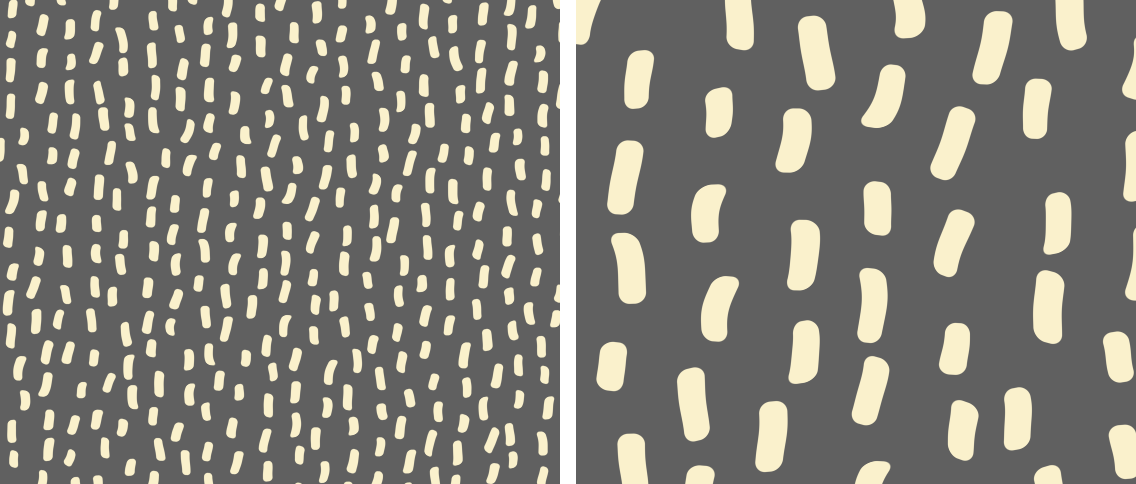
Left: the whole. Right: its middle third, enlarged.
A WebGL 1 fragment shader for this pattern:

```glsl
precision highp float;

uniform vec2 u_resolution;

const vec3 CHARCOAL = vec3(0.378, 0.378, 0.376);
const vec3 CREAM = vec3(0.98, 0.945, 0.80);
const vec2 CELL = vec2(0.0572, 0.0678);  // spacing, in canvas heights
const float GAP = 0.006;                 // least space between grain ends

float hash(vec2 p, float seed) {
  vec3 q = fract(vec3(p.xyx + seed * 7.31) * vec3(0.1031, 0.1030, 0.0973));
  q += dot(q, q.yzx + 33.33);
  return fract((q.x + q.y) * q.z);
}

vec2 rotate(vec2 p, float angle) {
  float c = cos(angle), s = sin(angle);
  return vec2(c * p.x - s * p.y, s * p.x + c * p.y);
}

float roundedBox(vec2 p, vec2 halfSize, float radius) {
  vec2 q = abs(p) - halfSize + radius;
  return length(max(q, 0.0)) + min(max(q.x, q.y), 0.0) - radius;
}

// Sideways sway shared by all columns, breaks up the vertical lines
float sway(float y) {
  return CELL.x * (0.22 * sin(y * 11.0) + 0.14 * sin(y * 27.0 + 1.7));
}

// Vertical shift of a column: alternating half steps, loosened at random
float columnShift(float column) {
  return CELL.y * (0.5 * mod(column, 2.0) + 0.45 * hash(vec2(column, 3.0), 9.0));
}

// Signed distance to one bent, tilted stroke centred on the origin
float grain(vec2 p, vec2 id, float halfLength) {
  float halfWidth = mix(0.0086, 0.0100, hash(id, 2.0));
  float tilt = mix(-0.30, 0.42, 0.5 * (hash(id, 3.0) + hash(id, 4.0)));
  float bend = 2.0 * hash(id, 5.0) - 1.0;
  float slant = 0.5 * (hash(id, 6.0) - 0.5);
  float taper = 0.16 * (hash(id, 7.0) - 0.5);

  vec2 q = rotate(p, tilt);
  float along = q.y / halfLength;
  q.x -= 0.005 * bend * abs(bend) * (along * along - 0.4);
  q.x += 0.0004 * sin(along * 4.0 + 6.3 * hash(id, 8.0));
  q.y += slant * q.x;
  q.x *= 1.0 + taper * along;
  return roundedBox(q, vec2(halfWidth, halfLength), 0.82 * halfWidth);
}

// Distance to the nearest grain of the jittered, staggered grid
float scatter(vec2 p) {
  float nearest = 1.0;
  float homeColumn = floor(p.x / CELL.x);
  for (int i = -1; i <= 1; i++) {
    float column = homeColumn + float(i);
    float shift = columnShift(column);
    float homeRow = floor((p.y - shift) / CELL.y);
    for (int j = -1; j <= 1; j++) {
      vec2 id = vec2(column, homeRow + float(j));
      float halfLength = mix(0.0168, 0.0272, hash(id, 1.0));
      float room = CELL.y - 2.0 * halfLength - GAP;
      vec2 center = (id + 0.5) * CELL + vec2(0.0, shift);
      center.x += sway(center.y) + 0.4 * CELL.x * (hash(id, 10.0) - 0.5);
      center.y += room * (hash(id, 11.0) - 0.5);
      nearest = min(nearest, grain(p - center, id, halfLength));
    }
  }
  return nearest;
}

void main() {
  vec2 p = gl_FragCoord.xy / u_resolution.y;
  float pixel = 1.0 / u_resolution.y;
  float coverage = 1.0 - smoothstep(-0.7 * pixel, 0.7 * pixel, scatter(p));
  gl_FragColor = vec4(mix(CHARCOAL, CREAM, coverage), 1.0);
}
```
